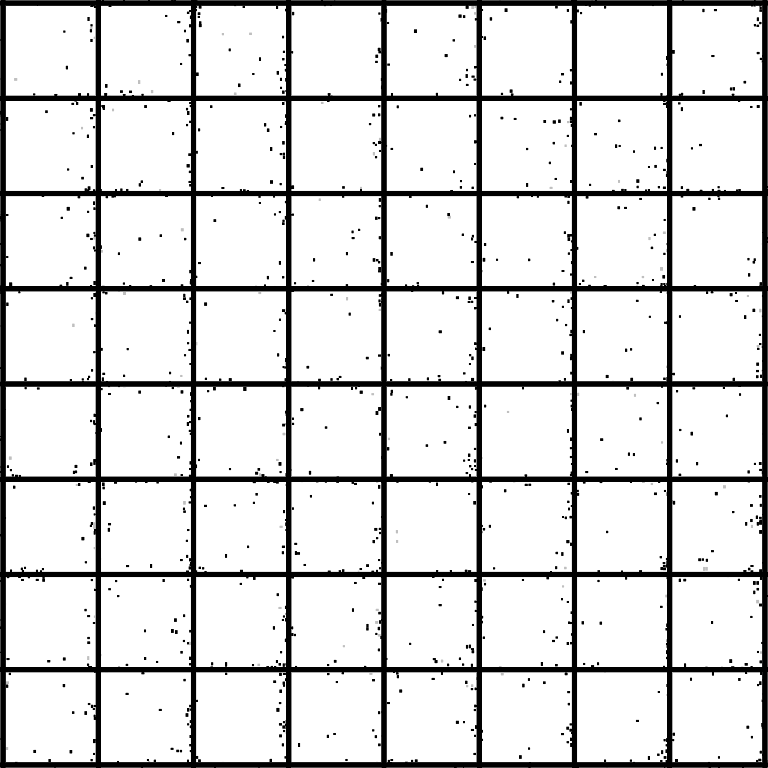
This pattern is drawn by a three.js fragment shader. Its source:

```glsl
// Black ruled grid of 8 by 8 square tiles on white, worn by ink specks.
// Lines are distances to a repeated lattice; specks are jittered boxes on a fine
// lattice, likelier beside the lines (most of all at a tile's right edge) and in clumps.

varying vec2 vUv;

const vec3 PAPER = vec3(1.0);
const vec3 INK = vec3(0.0);
const float TILES = 8.0;
const float PITCH = 0.124;       // spacing between line centres
const float HALF_LINE = 0.0035;
const float SPECK_CELLS = 256.0; // fine lattice that carries the specks
const float SOFT = 0.0006;       // half width of the smoothed edge

vec2 hash2(vec2 p) {
  vec3 q = fract(p.xyx * vec3(0.1031, 0.1030, 0.0973));
  q += dot(q, q.yzx + 33.33);
  return fract((q.xx + q.yz) * q.zy);
}

vec2 gradient(vec2 cell) {
  float angle = 6.2832 * hash2(cell).x;
  return vec2(cos(angle), sin(angle));
}

float gradientNoise(vec2 p) {
  vec2 i = floor(p);
  vec2 f = fract(p);
  vec2 u = f * f * f * (f * (f * 6.0 - 15.0) + 10.0);
  vec2 e = vec2(1.0, 0.0);
  float low = mix(dot(gradient(i), f), dot(gradient(i + e), f - e), u.x);
  float high = mix(dot(gradient(i + e.yx), f - e.yx),
                   dot(gradient(i + e.xx), f - e.xx), u.x);
  return mix(low, high, u.y);
}

float coverage(float dist) {
  return 1.0 - smoothstep(-SOFT, SOFT, dist);
}

float boxDistance(vec2 p, vec2 halfSize, float corner) {
  vec2 d = abs(p) - halfSize + corner;
  return length(max(d, 0.0)) + min(max(d.x, d.y), 0.0) - corner;
}

// Position in tile units, with whole numbers on the line centres
vec2 tilePosition(vec2 p) {
  return (p - 0.5) / PITCH + 0.5 * TILES;
}

float gridDistance(vec2 p) {
  vec2 t = fract(tilePosition(p));
  vec2 d = min(t, 1.0 - t) * PITCH;
  return min(d.x, d.y) - HALF_LINE;
}

// Chance of a speck: strong at right edges, weaker at the others, rare inside
float speckChance(vec2 p) {
  vec2 t = fract(tilePosition(p));
  vec2 nearGap = max(t * PITCH - HALF_LINE, 0.0);
  vec2 farGap = max((1.0 - t) * PITCH - HALF_LINE, 0.0);
  vec2 leftBottom = vec2(0.04, 0.08) * exp(-nearGap / 0.0045);
  vec2 rightTop = vec2(0.18, 0.06) * exp(-farGap / 0.0045);
  float halo = 0.018 * exp(-farGap.x / 0.018);
  float edges = leftBottom.x + leftBottom.y + rightTop.x + rightTop.y;
  float clumps = 0.35 + 2.2 * smoothstep(-0.1, 0.4, gradientNoise(p * 34.0));
  return (edges + halo + 0.0025) * clumps;
}

float speck(vec2 p, vec2 cell) {
  vec2 pick = hash2(cell + 17.0);
  vec2 jitter = hash2(cell + 311.0) - 0.5;
  vec2 size = hash2(cell + 523.0);
  vec2 center = (cell + 0.5 + 0.5 * jitter) / SPECK_CELLS;
  float present = step(pick.x, speckChance(center));
  float faint = step(pick.y, 0.1);
  vec2 halfSize = mix(vec2(0.0014), vec2(0.0021, 0.0026), size * size);
  float ink = coverage(boxDistance(p - center, halfSize, 0.0007));
  return present * ink * mix(1.0, 0.25, faint);
}

// Strongest speck among the neighbouring lattice cells
float specks(vec2 p) {
  vec2 home = floor(p * SPECK_CELLS);
  float ink = 0.0;
  for (int y = -1; y <= 1; y++) {
    for (int x = -1; x <= 1; x++) {
      ink = max(ink, speck(p, home + vec2(float(x), float(y))));
    }
  }
  return ink;
}

void main() {
  float ink = max(coverage(gridDistance(vUv)), specks(vUv));
  gl_FragColor = vec4(mix(PAPER, INK, ink), 1.0);
}
```
